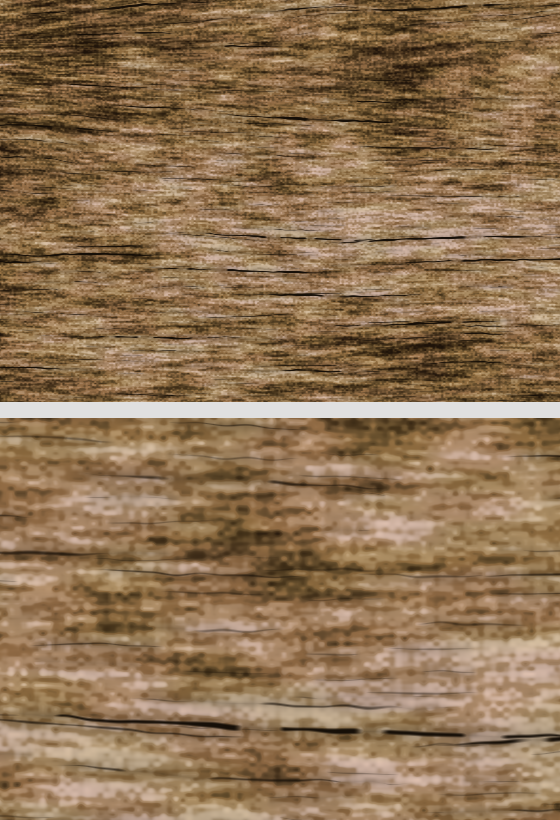
Top: the whole. Bottom: its middle third, enlarged.
A Shadertoy shader for this texture:

```glsl
float hash(vec2 p) {
    return fract(sin(dot(p, vec2(127.1, 311.7))) * 43758.5453);
}

// Smooth value noise, centred on zero
float noise(vec2 p) {
    vec2 i = floor(p), f = fract(p);
    f = f * f * (3.0 - 2.0 * f);
    float low = mix(hash(i), hash(i + vec2(1, 0)), f.x);
    float high = mix(hash(i + vec2(0, 1)), hash(i + vec2(1, 1)), f.x);
    return mix(low, high, f.y) - 0.5;
}

float fbm(vec2 p, int octaves) {
    float sum = 0.0, gain = 0.55;
    for (int i = 0; i < octaves; i++) {
        sum += gain * noise(p);
        p = p * 2.03 + vec2(17.3, 9.1);
        gain *= 0.62;
    }
    return sum;
}

// Soft elliptical patch
float patchMask(vec2 p, vec2 centre, vec2 radius) {
    vec2 d = (p - centre) / radius;
    return exp(-dot(d, d));
}

// Bend the plank so the grain rises at the top and falls just below it
vec2 grainSpace(vec2 p) {
    float fall = (p.y - 0.7) / 0.12;
    float slope = 0.06 * smoothstep(0.76, 0.96, p.y) - 0.045 * exp(-fall * fall);
    float wave = 0.016 * noise(p * vec2(2.5, 5.0)) + 0.004 * noise(p * vec2(9.0, 18.0));
    return vec2(p.x, p.y - slope * (p.x - 0.7) + wave);
}

// Tapered, broken splits scattered one per grid cell
float cracks(vec2 g, vec2 cell, float width, float density, float seed, float blur) {
    vec2 id = floor(g / cell);
    float cover = 0.0;
    for (int j = -1; j <= 1; j++) {
        for (int i = -1; i <= 1; i++) {
            vec2 c = id + vec2(i, j);
            vec2 key = c + seed;
            if (hash(key + 3.7) > density) continue;
            vec2 jitter = vec2(hash(key), hash(key + 8.3));
            vec2 d = g - (c + 0.1 + 0.8 * jitter) * cell;
            float size = hash(key + 15.9);
            float along = d.x / (cell.x * mix(0.2, 0.68, size));
            float taper = max(1.0 - along * along, 0.0);
            float tilt = 0.05 * (hash(key + 21.4) - 0.5);
            float waver = 0.005 * noise(vec2(g.x * 11.0, size * 90.0))
                        + 0.0025 * noise(vec2(g.x * 50.0, size * 70.0));
            float dist = abs(d.y - tilt * d.x - waver);
            float girth = 0.75 + 0.9 * noise(vec2(g.x * 28.0, size * 50.0));
            float halfWidth = width * taper * girth * mix(0.4, 1.0, size);
            float core = smoothstep(-blur, blur, halfWidth - dist);
            float halo = 0.3 * exp(-dist * 190.0);
            float gaps = smoothstep(-0.32, -0.1, noise(vec2(g.x * 22.0, size * 130.0)));
            cover = max(cover, max(core * gaps, halo) * smoothstep(0.0, 0.4, taper));
        }
    }
    return cover;
}

// Weathered wood from deep brown to pale grey-pink
vec3 woodRamp(float t) {
    vec3 col = mix(vec3(0.13, 0.08, 0.04), vec3(0.29, 0.21, 0.11), smoothstep(0.0, 0.09, t));
    col = mix(col, vec3(0.42, 0.32, 0.19), smoothstep(0.08, 0.22, t));
    col = mix(col, vec3(0.56, 0.42, 0.26), smoothstep(0.21, 0.42, t));
    col = mix(col, vec3(0.65, 0.53, 0.39), smoothstep(0.45, 0.72, t));
    return mix(col, vec3(0.76, 0.67, 0.59), smoothstep(0.76, 0.97, t));
}

void mainImage(out vec4 fragColor, in vec2 fragCoord) {
    vec2 p = fragCoord / iResolution.y;
    float aspect = iResolution.x / iResolution.y;
    vec2 g = grainSpace(p);
    vec2 q = vec2(p.x / aspect, p.y);

    // Broad stains and bleached areas
    float stain = patchMask(q, vec2(0.08, 0.91), vec2(0.32, 0.09))
                + 0.5 * patchMask(q, vec2(0.12, 0.72), vec2(0.26, 0.11))
                + patchMask(q, vec2(0.73, 0.85), vec2(0.17, 0.12))
                + 0.6 * patchMask(q, vec2(0.71, 0.67), vec2(0.08, 0.09))
                + patchMask(q, vec2(0.77, 0.09), vec2(0.16, 0.11));
    float bleach = patchMask(q, vec2(0.62, 0.42), vec2(0.36, 0.19))
                 + 0.7 * patchMask(q, vec2(1.0, 0.5), vec2(0.16, 0.15));

    // Grain from soft blotches down to fine fibres
    float cloud = fbm(g * vec2(3.0, 7.0) + 4.0, 3);
    float blotch = fbm(g * vec2(9.0, 32.0) + 31.0, 4);
    float streak = fbm(g * vec2(9.0, 75.0) + 57.0, 3);
    float fibre = noise(g * vec2(32.0, 190.0));
    float speck = noise(p * vec2(190.0, 240.0));
    float tone = 0.2 + 1.2 * cloud + 2.4 * blotch + 2.9 * streak + 1.5 * fibre + 1.3 * speck;
    tone += 0.5 * bleach - stain * (1.2 + 2.2 * blotch);
    tone -= 0.25 * smoothstep(0.35, 0.0, q.x);
    vec3 col = woodRamp(1.0 / (1.0 + exp(-1.55 * tone)));
    col *= 1.0 + 0.13 * fibre + 0.13 * speck + 0.1 * streak;

    // Slight olive and rosy tints
    float rosy = smoothstep(-0.3, 0.3, 0.2 * bleach - 0.05 + noise(g * vec2(14.0, 45.0) + 80.0));
    col *= mix(vec3(0.99, 1.0, 0.95), vec3(1.015, 0.995, 1.03), rosy);

    // Long splits, hairline checks and short nicks
    float blur = max(0.0015, 0.6 / iResolution.y);
    float splits = cracks(g, vec2(0.48, 0.062), 0.0036, 0.5, 11.0, blur);
    float hairs = cracks(g + 0.37, vec2(0.24, 0.036), 0.0018, 0.55, 47.0, blur);
    float nicks = cracks(g + 0.71, vec2(0.1, 0.02), 0.0013, 0.45, 83.0, blur);
    float dark = max(0.97 * splits, max(0.75 * hairs, 0.5 * nicks));
    col = mix(col, vec3(0.07, 0.045, 0.02), dark);

    fragColor = vec4(col, 1.0);
}
```
